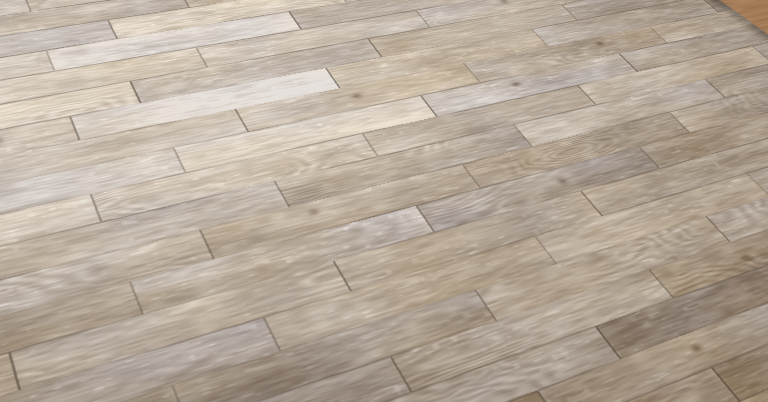
Give the GLSL for this texture, as a Shadertoy shader.

```glsl
// Lime-washed oak plank floor seen at an angle. Two vanishing points map the
// canvas to floor coordinates; rows are cut into staggered boards, each with its
// own tone, grain, flecks and stains, under a soft glow from the upper left.

float hash(vec2 p) {
    return fract(sin(dot(p, vec2(127.1, 311.7))) * 43758.545);
}

float noise(vec2 p) {
    vec2 i = floor(p), f = fract(p);
    f = f * f * (3.0 - 2.0 * f);
    return mix(mix(hash(i), hash(i + vec2(1, 0)), f.x),
               mix(hash(i + vec2(0, 1)), hash(i + vec2(1, 1)), f.x), f.y);
}

float fbm(vec2 p) {
    float sum = 0.0, amp = 0.55;
    for (int i = 0; i < 4; i++) {
        sum += amp * noise(p);
        p = p * 2.03 + 17.3;
        amp *= 0.5;
    }
    return sum;
}

float cross2(vec2 a, vec2 b) {
    return a.x * b.y - a.y * b.x;
}

// x runs along the boards, y across them
vec2 floorCoords(vec2 p) {
    vec2 center = vec2(0.955, 0.5);
    vec2 alongVP = vec2(6.045, 1.821), acrossVP = vec2(-0.808, 3.174);
    vec2 horizon = acrossVP - alongVP;
    float depth = cross2(horizon, p - alongVP) / cross2(horizon, center - alongVP);
    return vec2(cross2(p - center, normalize(acrossVP - center)),
                cross2(normalize(alongVP - center), p - center)) / depth;
}

void mainImage(out vec4 fragColor, in vec2 fragCoord) {
    vec2 p = fragCoord / iResolution.y;
    float px = 1.0 / iResolution.y;
    vec2 f = floorCoords(p);

    // Boards: staggered in a three-row rhythm with slight jitter
    const float boardWidth = 0.0735, boardLength = 0.62;
    float across = (f.y + 0.325) / boardWidth;
    float row = floor(across);
    float shift = 0.07 + 0.18 * mod(row, 3.0) + 0.05 * (hash(vec2(row, 4.0)) - 0.5);
    float along = (f.x - shift) / boardLength;
    vec2 id = vec2(floor(along), row);
    vec2 local = vec2(fract(along), fract(across));
    float seed = hash(id + 3.7);
    vec2 g = f + vec2(seed * 23.0, hash(id + 9.1) * 11.0);

    // Light falling off toward the lower right
    vec2 away = (p - vec2(0.35, 0.75)) * vec2(0.6, 1.6);
    float tone = 0.17 + 0.65 * exp(-dot(away, away));
    tone += 0.30 * (seed - 0.5);

    // Cloudy wash, long streaks and fine pores
    tone += 0.42 * (fbm(g * vec2(5.0, 20.0)) - 0.5);
    tone += 0.24 * (fbm(g * vec2(9.0, 95.0)) - 0.5);
    tone += 0.22 * (noise(g * vec2(32.0, 240.0)) - 0.5);

    // Arched growth rings on some boards
    float rings = sin(70.0 * noise(g * vec2(3.5, 17.0)) + 5.0 * noise(g * vec2(25.0, 60.0)));
    float figured = smoothstep(0.45, 0.75, hash(id + 21.0))
                  * smoothstep(0.35, 0.65, noise(g * vec2(6.0, 14.0) + 5.0));
    tone += 0.085 * rings * figured;

    // Pale flecks of lime left in the pores
    float fleck = smoothstep(0.70, 0.92, noise(g * vec2(48.0, 190.0) + 31.0));
    tone += 0.20 * fleck * noise(g * vec2(8.0, 25.0));

    // A small knot on a few boards
    vec2 knotAt = vec2(0.2 + 0.6 * hash(id + 5.0), 0.3 + 0.4 * hash(id + 6.0));
    vec2 toKnot = (local - knotAt) * vec2(boardLength * 0.7, boardWidth);
    tone -= 0.40 * step(0.86, hash(id + 8.0)) * exp(-dot(toKnot, toKnot) / 0.00007);

    vec3 shadeOak = vec3(0.49, 0.42, 0.35), limedOak = vec3(0.92, 0.885, 0.84);
    vec3 color = mix(shadeOak, limedOak, clamp(tone, 0.0, 1.0));

    // Warm stains against cool grey boards
    float warmth = fbm(g * vec2(4.0, 11.0) + 40.0) - 0.5 + 0.5 * (hash(id + 2.0) - 0.5);
    color += warmth * vec3(0.04, 0.01, -0.06);

    // Worn long seams and darker end joints
    float seamDist = min(local.y, 1.0 - local.y) * boardWidth;
    float endDist = min(local.x, 1.0 - local.x) * boardLength;
    float seamWear = mix(0.06, 0.32, smoothstep(0.3, 0.7, noise(vec2(f.x * 5.0, floor(across + 0.5) * 7.3))));
    float endWear = mix(0.22, 0.55, hash(vec2(floor(along + 0.5), row) + 13.0));
    float seam = seamWear * (1.0 - smoothstep(0.0, 0.0012 + px, seamDist));
    float joint = endWear * (1.0 - smoothstep(0.0004, 0.0016 + px, endDist));
    color = mix(color, vec3(0.27, 0.22, 0.18), max(seam, joint));

    // Wooden skirting across the upper right corner
    float skirting = dot(p - vec2(1.79, 1.0), normalize(vec2(0.085, 0.12)));
    vec3 trim = vec3(0.68, 0.52, 0.38) - 0.08 * noise(g * vec2(12.0, 90.0));
    color *= 1.0 - 0.25 * smoothstep(-0.025, 0.0, skirting);
    color = mix(color, trim, smoothstep(-px, px, skirting));

    fragColor = vec4(clamp(color, 0.0, 1.0), 1.0);
}
```
